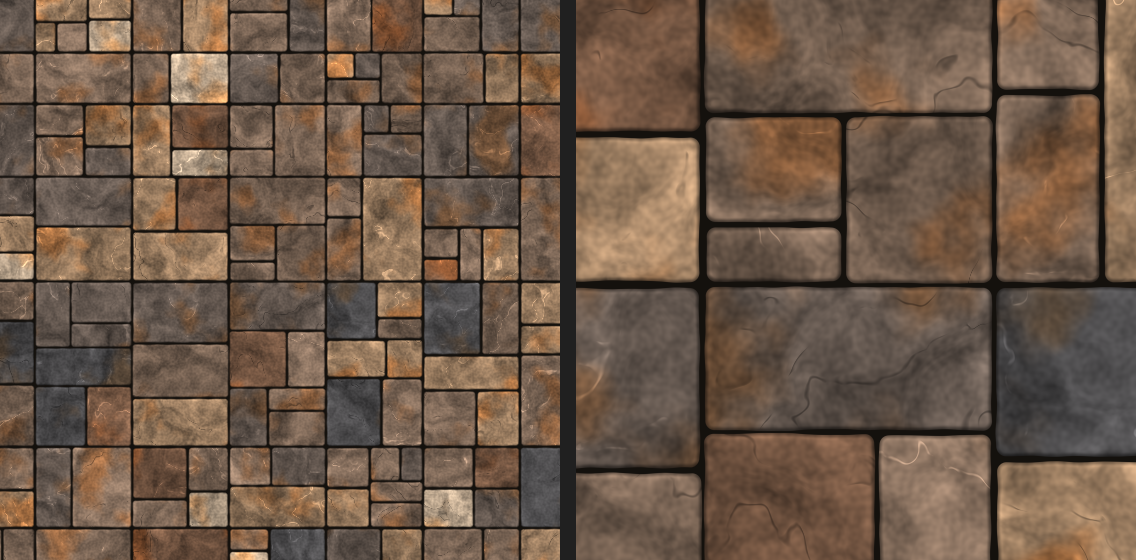
Left: the whole. Right: its middle third, enlarged.
Reproduce this texture procedurally as a Shadertoy shader.

```glsl
// Slate paving: columns of bevelled stones, randomly subdivided, with dark joints.
#define COLUMN_START 0.0625
#define COLUMN_WIDTH 0.1732
#define SPLIT_RATE 35.0
#define SMALLEST_SPLIT 0.085
#define JOINT_MIN 0.0010
#define JOINT_MAX 0.0021
#define CORNER 0.0055
#define BEVEL 0.0050
#define CLOUDING 0.85
#define MOTTLING 0.55
#define GRAIN 0.17

const vec3 JOINT_COLOR = vec3(0.08, 0.065, 0.05);
const vec3 SLATE = vec3(0.29, 0.285, 0.29);
const vec3 UMBER = vec3(0.37, 0.325, 0.295);
const vec3 BROWN = vec3(0.46, 0.38, 0.32);
const vec3 RUST = vec3(0.44, 0.325, 0.25);
const vec3 TAN = vec3(0.57, 0.46, 0.355);
const vec3 PALE = vec3(0.69, 0.61, 0.52);

// Heights of the joints that run across the columns
const float COURSES[8] = float[8](-0.04, 0.057, 0.202, 0.497, 0.684, 0.814, 0.906, 1.04);

float hash(vec2 p) {
    vec3 q = fract(p.xyx * 0.1031);
    q += dot(q, q.yzx + 33.33);
    return fract((q.x + q.y) * q.z);
}

float cornerSlope(vec2 cell, vec2 offset) {
    float angle = 6.2832 * hash(cell);
    return dot(vec2(cos(angle), sin(angle)), offset);
}

float gradientNoise(vec2 p) {
    vec2 i = floor(p), f = p - i;
    vec2 u = f * f * f * (f * (f * 6.0 - 15.0) + 10.0);
    vec2 e = vec2(1.0, 0.0);
    return mix(mix(cornerSlope(i, f), cornerSlope(i + e, f - e), u.x),
               mix(cornerSlope(i + e.yx, f - e.yx), cornerSlope(i + 1.0, f - 1.0), u.x), u.y);
}

float fbm(vec2 p) {
    float sum = 0.0, amplitude = 0.5;
    for (int i = 0; i < 4; i++) {
        sum += amplitude * gradientNoise(p);
        p = mat2(1.6, 1.2, -1.2, 1.6) * p + 7.3;
        amplitude *= 0.5;
    }
    return sum;
}

// Finds the bounds of the stone around p; returns its random id in 0..1
float findStone(vec2 p, out vec2 lo, out vec2 hi) {
    float column = floor((p.x - COLUMN_START) / COLUMN_WIDTH);
    lo = vec2(COLUMN_START + column * COLUMN_WIDTH, COURSES[0]);
    hi = vec2(lo.x + COLUMN_WIDTH, COURSES[7]);
    float course = 0.0;
    for (int i = 1; i < 7; i++) {
        float y = COURSES[i];
        if (i == 3) y -= 0.07 * step(0.7, hash(vec2(column + 31.0, 5.0)));
        if (p.y > y) { lo.y = y; course = float(i); }
        else hi.y = min(hi.y, y);
    }
    float id = hash(vec2(column + 17.0, course + 43.0));

    // Cut the block in two again and again, mostly across its longer side
    for (int i = 0; i < 5; i++) {
        vec2 size = hi - lo;
        float key = 500.0 * id;
        bool tooSmall = max(size.x, size.y) < SMALLEST_SPLIT;
        if (tooSmall || hash(vec2(key, 1.0)) > SPLIT_RATE * size.x * size.y) break;
        bool cutX = size.x > size.y * mix(0.75, 1.35, hash(vec2(key, 2.0)));
        vec2 cut = lo + size * mix(0.35, 0.65, hash(vec2(key, 3.0)));
        bool upper = cutX ? p.x > cut.x : p.y > cut.y;
        if (cutX) { if (upper) lo.x = cut.x; else hi.x = cut.x; }
        else { if (upper) lo.y = cut.y; else hi.y = cut.y; }
        id = hash(vec2(key, upper ? 4.0 : 5.0));
    }
    return id;
}

// Small stones tend to be paler
vec3 baseColor(float id, float area) {
    float pick = hash(vec2(id * 300.0, 8.0)) + 0.16 * (1.0 - smoothstep(0.003, 0.012, area));
    vec3 color = pick < 0.12 ? SLATE : pick < 0.30 ? UMBER : pick < 0.62 ? BROWN
               : pick < 0.75 ? RUST : pick < 0.99 ? TAN : PALE;
    return color * mix(0.93, 1.08, hash(vec2(id * 300.0, 9.0)));
}

// Clouds, stains, veins and grain, turned differently in each stone
vec3 stoneColor(vec2 p, float id, float area) {
    vec3 color = baseColor(id, area);
    float angle = 6.2832 * hash(vec2(id * 200.0, 6.0));
    vec2 q = mat2(cos(angle), sin(angle), -sin(angle), cos(angle)) * p + 37.0 * id;
    vec2 warp = vec2(fbm(q * 9.0), fbm(q * 9.0 + 15.0));
    float cloud = fbm(q * vec2(8.0, 17.0) + 2.0 * warp);
    float mottle = fbm(q * 45.0 + 3.0 * warp);
    float ridge = abs(fbm(q * vec2(6.0, 15.0) + 1.5 * warp + 60.0));
    float vein = (1.0 - smoothstep(0.0, 0.022, ridge)) * smoothstep(-0.05, 0.2, warp.x + mottle);
    color *= 1.0 + CLOUDING * cloud + MOTTLING * mottle + GRAIN * gradientNoise(p * 230.0);
    color = mix(color, color * vec3(1.16, 0.96, 0.74), smoothstep(0.02, 0.25, warp.y));
    return color * (1.0 + vein * (id > 0.5 ? 0.35 : -0.3));
}

void mainImage(out vec4 fragColor, in vec2 fragCoord) {
    vec2 p = fragCoord / iResolution.y;
    float pixel = 1.0 / iResolution.y;
    vec2 lo, hi;
    float id = findStone(p, lo, hi);
    vec2 size = hi - lo, local = p - 0.5 * (lo + hi);

    // Rounded, slightly worn outline
    vec2 halfSize = 0.5 * size - mix(JOINT_MIN, JOINT_MAX, hash(vec2(id * 400.0, 7.0)));
    vec2 corner = abs(local) - halfSize + CORNER;
    float dist = length(max(corner, 0.0)) + min(max(corner.x, corner.y), 0.0) - CORNER;
    dist += 0.0012 * gradientNoise(p * 55.0);

    // Bevel lit from the upper left, darkening into the joint
    vec2 slope = sign(local) * smoothstep(halfSize - BEVEL, halfSize, abs(local));
    vec3 color = stoneColor(p, id, size.x * size.y);
    color *= 1.0 + 0.07 * smoothstep(-2.0 * BEVEL, -0.5 * BEVEL, dist);
    color *= 1.0 + 0.22 * dot(slope, vec2(-0.45, 0.8));
    color *= 1.0 - 0.4 * smoothstep(-0.0028, 0.0, dist);
    color = mix(color, JOINT_COLOR, smoothstep(-0.7 * pixel, 0.7 * pixel, dist));
    fragColor = vec4(clamp(color, 0.0, 1.0), 1.0);
}
```
